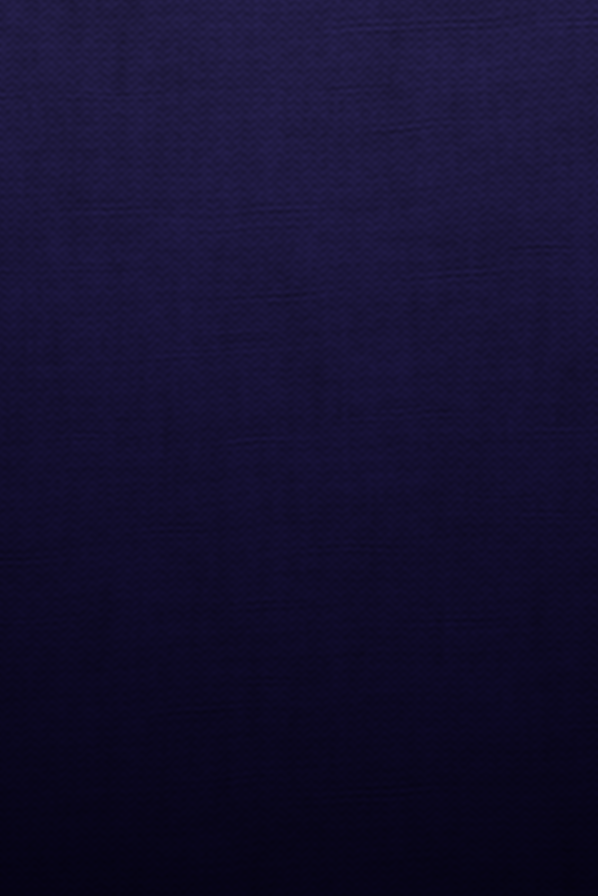
A WebGL 1 fragment shader for this texture:

```glsl
precision highp float;
// Dark indigo linen, lit from above and fading to near black at the foot.
// A fine wavy plain weave is built from layered sines and per-knot hashes;
// cellular noise scatters slubs (thick threads) along both thread directions.

uniform vec2 u_resolution;

const float TAU = 6.2831853;
const vec2 THREADS = vec2(205.0, 215.0); // threads per canvas height

float hash(vec2 cell) {
  vec3 q = fract(cell.xyx * vec3(0.1031, 0.1030, 0.0973));
  q += dot(q, q.yzx + 33.33);
  return fract((q.x + q.y) * q.z);
}

float valueNoise(vec2 p) {
  vec2 cell = floor(p);
  vec2 f = fract(p);
  f = f * f * (3.0 - 2.0 * f);
  float low = mix(hash(cell), hash(cell + vec2(1.0, 0.0)), f.x);
  float high = mix(hash(cell + vec2(0.0, 1.0)), hash(cell + 1.0), f.x);
  return mix(low, high, f.y);
}

// Soft scattered ellipses: one randomly placed and weighted per cell.
float slubs(vec2 p, vec2 radius, float density) {
  vec2 home = floor(p);
  float sum = 0.0;
  for (int j = -1; j <= 1; j++) {
    for (int i = -1; i <= 1; i++) {
      vec2 cell = home + vec2(float(i), float(j));
      vec2 centre = cell + vec2(hash(cell + 7.3), hash(cell + 19.7));
      vec2 d = (p - centre) / radius;
      float weight = step(1.0 - density, hash(cell + 41.1));
      sum += weight * exp(-dot(d, d) * 2.0);
    }
  }
  return min(sum, 1.0);
}

// Slow layered sines bend the threads, which climb slightly to the right.
vec2 bendThreads(vec2 p) {
  float sag = 0.0030 * sin(p.x * 9.0 + 2.0 * sin(p.y * 5.0))
            + 0.0012 * sin(p.x * 31.0 + p.y * 17.0);
  float sway = 0.0030 * sin(p.y * 8.0 + 2.0 * sin(p.x * 6.0))
             + 0.0010 * sin(p.y * 37.0 - p.x * 13.0);
  return p + vec2(sway, sag - 0.045 * p.x);
}

// Raised knots of the weave, uneven from one crossing to the next.
float weave(vec2 cloth, vec2 threads) {
  vec2 t = cloth * threads;
  float crossing = sin(t.x * TAU * 0.5) * sin(t.y * TAU * 0.5);
  float rows = sin(t.y * TAU * 0.5 + 0.8 * sin(t.x * TAU * 0.25));
  float uneven = valueNoise(t * vec2(0.8, 1.0)) - 0.5;
  return 0.50 * crossing + 0.28 * rows + 0.95 * uneven;
}

// Long faint streaks of lighter and darker yarn along x.
float yarnStreaks(vec2 p, float along, float across) {
  float broad = valueNoise(p * vec2(along, across));
  float fine = valueNoise(p * vec2(along * 2.3, across * 2.6) + 31.0);
  return broad + fine - 1.0;
}

vec3 indigoFade(float height) {
  vec3 foot = vec3(0.018, 0.010, 0.075);
  vec3 shade = vec3(0.050, 0.036, 0.143);
  vec3 body = vec3(0.088, 0.070, 0.207);
  vec3 lit = vec3(0.132, 0.112, 0.267);
  vec3 color = mix(foot, shade, smoothstep(-0.12, 0.34, height));
  color = mix(color, body, smoothstep(0.18, 0.66, height));
  return mix(color, lit, smoothstep(0.48, 1.02, height));
}

void main() {
  vec2 uv = gl_FragCoord.xy / u_resolution;
  vec2 p = gl_FragCoord.xy / u_resolution.y;
  vec2 cloth = bendThreads(p);

  // Light pool, strongest right of centre and weaker at the sides
  float side = uv.x - 0.55;
  vec3 color = indigoFade(uv.y - 0.22 * side * side + 0.012);

  // Thread relief and yarn variation
  float relief = weave(cloth, THREADS);
  float weft = yarnStreaks(cloth, 9.0, 85.0);
  float warp = yarnStreaks(cloth.yx, 7.0, 65.0);
  float mottling = valueNoise(p * 14.0) - 0.5;

  // Slubs: ribbed patches along the weft, faint dark ones along the warp
  float weftSlub = slubs(cloth * vec2(7.0, 26.0), vec2(0.50, 0.34), 0.30);
  float warpSlub = slubs(cloth * vec2(26.0, 8.0), vec2(0.22, 0.50), 0.25);
  float ribs = sin(cloth.y * TAU * 118.0 + 0.8 * sin(cloth.x * 60.0));

  float tone = 0.150 * relief + 0.060 * weft + 0.050 * warp + 0.07 * mottling;
  tone += weftSlub * (0.11 * ribs - 0.01) - 0.06 * warpSlub;
  color *= 1.0 + tone;

  gl_FragColor = vec4(clamp(color, 0.0, 1.0), 1.0);
}
```
